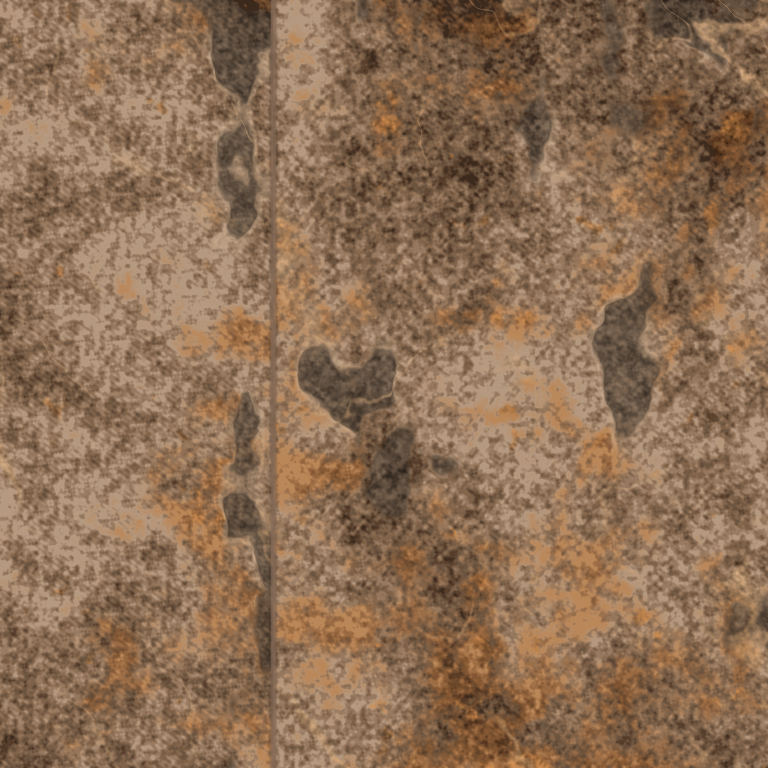
Reproduce this texture procedurally as a WebGL 2 fragment shader.

```glsl
#version 300 es
precision highp float;

uniform vec2 u_resolution;
out vec4 fragColor;

// Stone tones, dark to light, and the tone level at which each one peaks
const vec3 TONES[6] = vec3[6](
  vec3(0.23, 0.165, 0.115), vec3(0.35, 0.25, 0.175), vec3(0.42, 0.33, 0.25),
  vec3(0.50, 0.385, 0.285), vec3(0.59, 0.475, 0.375), vec3(0.71, 0.60, 0.50));
const float LEVELS[6] = float[6](-2.05, -1.37, -0.84, -0.28, 0.41, 1.31);

const vec3 RUST_TINT = vec3(1.03, 0.88, 0.69);
const vec3 OCHRE = vec3(0.64, 0.42, 0.22);
const vec3 SLATE = vec3(0.325, 0.27, 0.22);
const vec3 CREAM = vec3(0.71, 0.60, 0.49);
const vec3 VEIN = vec3(0.72, 0.57, 0.42);
const vec3 SEAM = vec3(0.51, 0.405, 0.33);

const float SEAM_X = 0.356;
const float SEAM_HALF_WIDTH = 0.0035;
const float TONE_OFFSET = 0.24;
const float CLOUD_SCALE = 4.5;
const float CLOUD_STRENGTH = 0.52;
const float MOTTLE_SCALE = 26.0;
const float MOTTLE_STRENGTH = 0.30;
const float GRAIN_SCALE = 150.0;
const float GRAIN_STRENGTH = 0.52;
const float VEIN_WIDTH = 0.085;
const vec2 VEIN_DIR = vec2(0.64, -0.77);
const vec2 PANEL_SHIFT = vec2(7.3, 3.1);

float hash(vec2 p) {
  return fract(sin(dot(p, vec2(127.1, 311.7))) * 43758.5453);
}

float valueNoise(vec2 p) {
  vec2 cell = floor(p);
  vec2 f = fract(p);
  f = f * f * (3.0 - 2.0 * f);
  float low = mix(hash(cell), hash(cell + vec2(1.0, 0.0)), f.x);
  float high = mix(hash(cell + vec2(0.0, 1.0)), hash(cell + 1.0), f.x);
  return mix(low, high, f.y);
}

// Fractal noise with zero mean and a spread of about one
float fbm(vec2 p, int octaves) {
  const mat2 TURN = mat2(1.6, 1.2, -1.2, 1.6);
  float sum = 0.0, power = 0.0, amp = 1.0;
  for (int i = 0; i < octaves; i++) {
    sum += amp * (valueNoise(p) - 0.5);
    power += amp * amp;
    amp *= 0.58;
    p = TURN * p + 17.3;
  }
  return sum / (0.21 * sqrt(power));
}

vec3 stoneRamp(float tone) {
  vec3 colour = TONES[0];
  for (int i = 1; i < 6; i++) {
    colour = mix(colour, TONES[i], smoothstep(LEVELS[i - 1], LEVELS[i], tone));
  }
  return colour;
}

// Broken line along the zero crossings of a noise stretched in the vein direction
float veinLine(vec2 p, vec2 stretch, float width) {
  vec2 q = vec2(dot(p, vec2(-VEIN_DIR.y, VEIN_DIR.x)), dot(p, VEIN_DIR));
  float field = fbm(q * stretch, 2) + 0.09 * fbm(p * 22.0, 3);
  float present = smoothstep(-0.3, 0.7, fbm(p * 6.0 + 41.0, 3));
  float thickness = width * (0.4 + 1.2 * valueNoise(p * 24.0));
  return present * (1.0 - smoothstep(0.2 * thickness, 1.6 * thickness, abs(field)));
}

void main() {
  vec2 uv = gl_FragCoord.xy / u_resolution;
  vec2 p = uv + PANEL_SHIFT * step(uv.x, SEAM_X);

  // Warped clouds, mottling and grain
  vec2 warp = 0.03 * vec2(fbm(p * 6.0 + 3.7, 4), fbm(p * 6.0 + 29.1, 4));
  vec2 w = p + warp;
  float cloud = fbm(w * CLOUD_SCALE * vec2(1.2, 0.85), 5);
  float mottle = fbm(p * MOTTLE_SCALE + 11.0, 4);
  float grain = fbm(p * GRAIN_SCALE + 5.0, 2);
  float tone = TONE_OFFSET + CLOUD_STRENGTH * cloud + MOTTLE_STRENGTH * mottle;
  tone += GRAIN_STRENGTH * grain;

  // Dark stain beside the seam, fading downward
  float beside = (uv.x - 0.315) / 0.055;
  float stain = exp(-beside * beside) * step(uv.x, SEAM_X);
  stain *= smoothstep(0.45, 0.85, uv.y + 0.05 * mottle);
  tone -= 1.2 * stain + 0.5 * (uv.y - 0.5);

  // Rust bloom and small ochre flecks
  float bloom = fbm(w * 5.0 + 61.0, 4) + 0.6 * mottle + 0.3 * grain + stain;
  float rust = smoothstep(0.2, 2.2, bloom);
  vec3 colour = stoneRamp(tone - 0.3 * rust) * mix(vec3(1.0), RUST_TINT, rust);
  float flecks = smoothstep(1.9, 2.8, fbm(p * 24.0 + 83.0, 4) + 0.6 * rust);
  colour = mix(colour, OCHRE * (1.0 + 0.15 * grain), 0.6 * flecks);

  // Ragged slate flakes with pale patches along some edges
  vec2 s = p + 0.4 * warp;
  float flake = fbm(s * vec2(10.0, 6.0) + 97.0, 3) + 0.16 * mottle;
  float rim = smoothstep(0.95, 1.35, flake) * smoothstep(-0.1, 0.9, cloud);
  float slate = smoothstep(1.45, 1.75, flake + 0.06 * grain);
  colour = mix(colour, CREAM * (1.0 + 0.07 * grain), 0.6 * rim);
  colour = mix(colour, SLATE * (1.0 + 0.15 * grain + 0.08 * mottle), 0.8 * slate);

  // Main veins and finer side branches
  float vein = veinLine(p + 0.2 * warp, vec2(5.0, 1.2), VEIN_WIDTH);
  float branch = veinLine(p + 0.4 * warp + 2.7, vec2(7.0, 3.5), 0.7 * VEIN_WIDTH);
  vec3 veinColour = mix(VEIN, OCHRE, 0.3 * rust) * (1.0 + 0.09 * grain);
  colour = mix(colour, veinColour, max(0.7 * vein, 0.45 * branch));

  // Joint between the two panels
  float seamDistance = abs(uv.x - SEAM_X);
  float shade = 1.0 - smoothstep(SEAM_HALF_WIDTH, 2.0 * SEAM_HALF_WIDTH, seamDistance);
  float seam = 1.0 - smoothstep(0.5 * SEAM_HALF_WIDTH, 1.4 * SEAM_HALF_WIDTH, seamDistance);
  colour *= 1.0 - 0.12 * shade;
  colour = mix(colour, SEAM * (1.0 + 0.03 * mottle), 0.85 * seam);

  fragColor = vec4(clamp(colour, 0.0, 1.0), 1.0);
}
```
